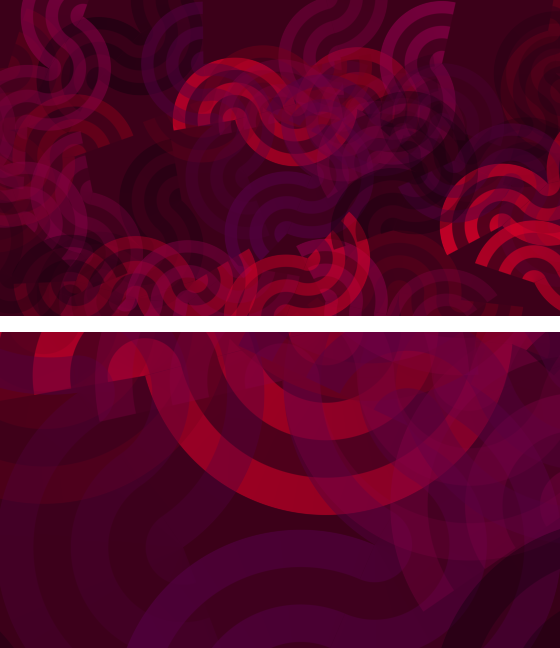
Top: the whole. Bottom: its middle third, enlarged.
Give the GLSL for this background, as a Shadertoy shader.

```glsl
// Translucent worms of concentric arcs, winding in S-curves over deep crimson.

const vec3 BASE    = vec3(0.235, 0.0, 0.098);
const vec3 SHADOW  = vec3(0.065, 0.0, 0.05);
const vec3 WINE    = vec3(0.47, 0.0, 0.10);
const vec3 SCARLET = vec3(0.86, 0.0, 0.16);
const vec3 MAGENTA = vec3(0.56, 0.0, 0.30);
const vec3 VIOLET  = vec3(0.32, 0.0, 0.25);

const float PI = 3.14159265;
const float BAND = 0.0395;           // width of one ring, in canvas heights
const float RADIUS = 5.0 * BAND;     // three rings and two gaps
const float GAP_TINT = 0.2;          // strength of the colour between rings
const float TAIL = 0.4;              // strength left at the end of a worm
const int COLUMNS = 7;
const int ROWS = 4;
const int ARCS = 3;                  // arcs in each worm
const vec2 DARK_CENTRE = vec2(1.25, 0.58);
const float DARK_REACH = 0.55;

float hash(float n) {
    return fract(sin(n * 127.1 + 11.7) * 43758.5453);
}

// Worm colour in rgb, opacity in a; shadows gather in the dark zone.
vec4 wormInk(float seed, vec2 start) {
    float pick = hash(seed + 0.31);
    float power = hash(seed + 0.57);
    float darkness = 1.0 - smoothstep(0.0, DARK_REACH, distance(start, DARK_CENTRE));
    if (hash(seed + 0.83) < 0.12 + 0.65 * darkness) {
        return vec4(SHADOW, mix(0.35, 0.75, power));
    }
    if (pick < 0.30) return vec4(WINE, mix(0.3, 0.7, power));
    if (pick < 0.52) return vec4(SCARLET, mix(0.4, 0.85, power));
    if (pick < 0.78) return vec4(MAGENTA, mix(0.3, 0.7, power));
    return vec4(VIOLET, mix(0.4, 0.8, power));
}

// Coverage of the rings at distance r from the centre.
float ringMask(float r, float soft) {
    float fromMiddle = abs(mod(r + 0.5 * BAND, 2.0 * BAND) - BAND);
    float rings = 1.0 - smoothstep(-soft, soft, fromMiddle - 0.5 * BAND);
    float disc = 1.0 - smoothstep(-soft, soft, r - RADIUS);
    return disc * mix(GAP_TINT, 1.0, rings);
}

// Paints one worm: each arc starts where the last one ends and turns back.
vec3 paintWorm(vec3 colour, vec2 p, vec2 centre, float seed, float soft) {
    vec4 ink = wormInk(seed, centre);
    float entry = 2.0 * PI * hash(seed + 0.11);
    float turn = hash(seed + 0.23) < 0.5 ? -1.0 : 1.0;

    for (int k = 0; k < ARCS; k++) {
        float sweep = PI * mix(0.7, 1.1, hash(seed + 0.41 + 0.07 * float(k)));
        vec2 q = p - centre;
        float r = length(q);

        if (r < RADIUS + soft) {
            float middle = entry + 0.5 * turn * sweep;
            float angle = mod(atan(q.y, q.x) - middle + PI, 2.0 * PI) - PI;
            float wedge = 1.0 - smoothstep(-soft, soft, r * (abs(angle) - 0.5 * sweep));
            float along = clamp(0.5 + turn * angle / sweep, 0.0, 1.0);
            float fade = mix(1.0, TAIL, (float(k) + along) / float(ARCS));
            colour = mix(colour, ink.rgb, ink.a * fade * wedge * ringMask(r, soft));
        }

        float leave = entry + turn * sweep;
        centre += RADIUS * vec2(cos(leave), sin(leave));
        entry = leave + PI;
        turn = -turn;
    }
    return colour;
}

void mainImage(out vec4 fragColor, in vec2 fragCoord) {
    vec2 p = fragCoord / iResolution.y;
    float aspect = iResolution.x / iResolution.y;
    float soft = 0.75 / iResolution.y;
    vec3 colour = BASE;

    // Scatter worms over a jittered grid, in shuffled order of stacking.
    const int COUNT = COLUMNS * ROWS;
    for (int i = 0; i < COUNT; i++) {
        int slot = (i * 11 + 5) % COUNT;
        vec2 cell = vec2(float(slot % COLUMNS), float(slot / COLUMNS));
        float seed = float(slot) + 3.0;
        vec2 jitter = vec2(hash(seed + 0.67), hash(seed + 0.91));
        vec2 start = (cell + jitter) / vec2(float(COLUMNS), float(ROWS));
        colour = paintWorm(colour, p, start * vec2(aspect, 1.0), seed, soft);
    }

    fragColor = vec4(colour, 1.0);
}
```
